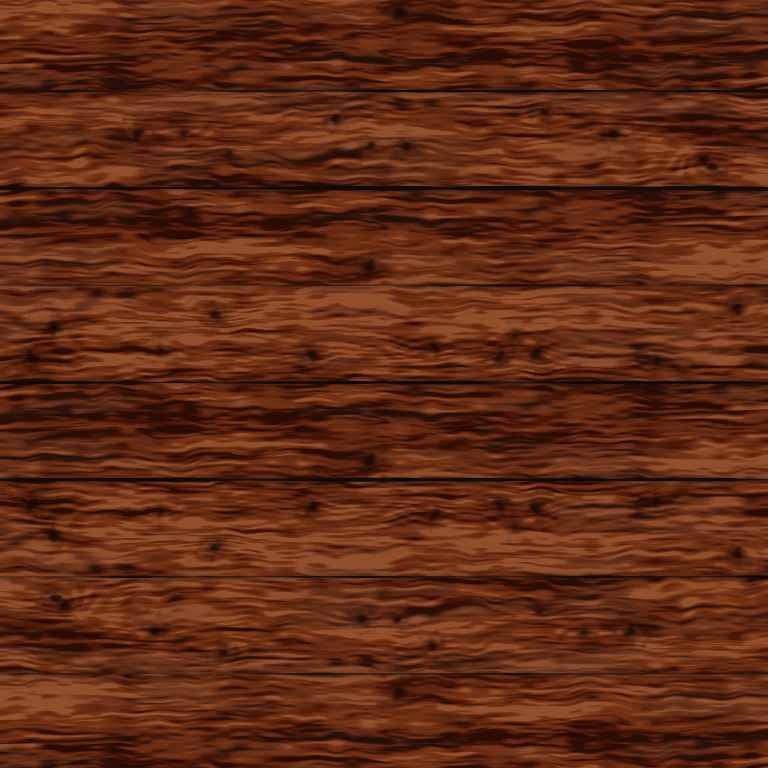
Reproduce this texture procedurally as a WebGL 2 fragment shader.

```glsl
#version 300 es
precision highp float;
// Eight horizontal boards of stained, knotty wood parted by thin dark seams.
// Stretched noise and its contour lines make the grain, bands make the rings,
// and hashed knots bend them. Some boards are turned over to reuse their grain.

uniform vec2 u_resolution;
out vec4 outColor;

const float BOARD_HEIGHT = 0.1265;
const float FIRST_SEAM = 0.1224;
const float TAU = 6.28318;

const vec3 DEEP = vec3(0.16, 0.045, 0.015);
const vec3 DARK = vec3(0.28, 0.085, 0.025);
const vec3 MID = vec3(0.38, 0.155, 0.065);
const vec3 WARM = vec3(0.45, 0.19, 0.075);
const vec3 LIGHT = vec3(0.57, 0.31, 0.17);
const vec3 DULL = vec3(0.35, 0.18, 0.11);
const vec3 SEAM = vec3(0.06, 0.035, 0.035);

// Per board, bottom to top: grain seed, seam strength below,
// height where the pale part starts, flip (0 none, 1 vertical, 2 both)
const vec4 BOARDS[8] = vec4[8](
  vec4(1.0, 0.0, 0.44, 0.0), vec4(2.0, 0.7, 0.00, 0.0),
  vec4(3.0, 0.8, 0.28, 1.0), vec4(1.0, 1.1, 0.78, 2.0),
  vec4(3.0, 1.0, 0.22, 0.0), vec4(1.0, 0.7, 0.50, 2.0),
  vec4(2.0, 1.4, 0.00, 2.0), vec4(1.0, 0.9, 0.84, 0.0));

float hash(vec2 p) {
  vec3 q = fract(p.xyx * 0.1031);
  q += dot(q, q.yzx + 33.33);
  return fract((q.x + q.y) * q.z);
}

float noise(vec2 p) {
  vec2 cell = floor(p), f = fract(p);
  f = f * f * (3.0 - 2.0 * f);
  float low = mix(hash(cell), hash(cell + vec2(1, 0)), f.x);
  float high = mix(hash(cell + vec2(0, 1)), hash(cell + vec2(1, 1)), f.x);
  return mix(low, high, f.y);
}

// Signed noise, centred on zero
float wobble(vec2 p) { return noise(p) - 0.5; }

// Thin continuous lines where the noise crosses its middle
float crease(vec2 p, float width) { return 1.0 - smoothstep(0.0, width, abs(wobble(p))); }

vec3 woodRamp(float t) {
  vec3 c = mix(DEEP, DARK, smoothstep(0.0, 0.25, t));
  c = mix(c, MID, smoothstep(0.25, 0.5, t));
  c = mix(c, WARM, smoothstep(0.5, 0.75, t));
  return mix(c, LIGHT, smoothstep(0.75, 1.1, t));
}

// Returns knot core, dark halo and the push on the surrounding rings
vec3 knots(vec2 p, float seed, int count, float spread) {
  vec3 result = vec3(0.0);
  float rough = 1.0 + 1.1 * wobble(p * vec2(130, 190) + seed);
  for (int i = 0; i < count; i++) {
    vec2 key = vec2(float(i) + 3.7, seed * 17.3);
    float x = (float(i) + 0.5 + spread * (hash(key) - 0.5)) / float(count);
    float y = (0.18 + 0.64 * hash(key + 41.0)) * BOARD_HEIGHT;
    float size = hash(key + 83.0);
    float radius = mix(0.005, 0.013, size * size * size);
    vec2 offset = (p - vec2(x, y)) * vec2(0.8, 1.0);
    float d = length(offset) * rough / radius;
    result.x = max(result.x, (1.0 - smoothstep(0.1, 1.2, d)) * mix(0.6, 1.0, size));
    result.y = max(result.y, exp(-0.3 * d * d));
    result.z += exp(-dot(offset, offset * vec2(0.3, 1.0)) / (9.0 * radius * radius));
  }
  return result;
}

// Wood of one board; p is in canvas units from the board's lower left corner
vec3 boardColor(vec2 p, float seed, float paleEdge) {
  bool knotty = seed > 1.5;
  vec3 knot = knots(p, seed, knotty ? 11 : 1, knotty ? 1.7 : 0.05);
  vec2 q = p + vec2(seed * 7.0, seed * 3.0);

  // Rippled grain, drawn out along the board
  float bend = 0.010 * wobble(q * vec2(9, 18)) + 0.0065 * wobble(q * vec2(34, 42));
  vec2 g = q + vec2(0.0, bend + 0.004 * knot.z);
  float fine = 0.6 * wobble(g * vec2(13, 205)) + 0.55 * wobble(g * vec2(48, 310));
  float streak = 0.6 * wobble(g * vec2(1.3, 45)) + 0.5 * wobble(g * vec2(4, 95));
  float lines = crease(g * vec2(9, 95), 0.13) * noise(q * vec2(16, 50));
  lines += 0.6 * crease(g * vec2(3, 38) + 7.0, 0.05);

  // Growth rings: long closed contours on knotty boards, straight elsewhere
  float v = p.y / BOARD_HEIGHT;
  float ringField = knotty
    ? 6.0 * noise(q * vec2(4, 20)) + 7.0 * abs(v - 0.5) + 1.5 * knot.z
    : 11.0 * v;
  float rings = cos(TAU * (ringField + 70.0 * bend));

  // Pale and dark parts along the width of the board
  float edge = paleEdge + 0.08 * wobble(q * vec2(3, 9));
  float pale = smoothstep(edge - 0.05, edge + 0.05, v);
  float tone = mix(0.47, 0.73, pale) + 1.45 * fine + 0.7 * streak - 0.42 * lines;
  tone += rings * (knotty ? 0.13 : 0.06);
  tone += 0.2 * wobble(q * vec2(2.5, 16));

  vec3 color = woodRamp(tone);
  float dullness = smoothstep(0.45, 0.8, noise(g * vec2(9, 75) + 19.0));
  color = mix(color, DULL * (0.55 + 0.8 * tone), 0.5 * dullness);
  color = mix(color, DEEP, 0.55 * knot.y);
  return mix(color, DEEP * 0.45, 0.9 * knot.x);
}

// Darkness of a seam: a thin line with a soft worn shadow
float seamShade(float d, float strength, float blur) {
  float halfWidth = 0.0018 * strength;
  float line = 1.0 - smoothstep(halfWidth - blur, halfWidth + blur, d);
  float shadow = 0.5 * exp(-d / 0.0035);
  return min(strength, 1.0) * max(line, shadow);
}

void main() {
  vec2 uv = gl_FragCoord.xy / u_resolution;
  float row = (uv.y - FIRST_SEAM) / BOARD_HEIGHT + 1.0;
  vec4 board = BOARDS[clamp(int(floor(row)), 0, 7)];

  // Turn the board over where needed
  vec2 p = vec2(uv.x, fract(row) * BOARD_HEIGHT);
  if (board.w > 0.5) p.y = BOARD_HEIGHT - p.y;
  if (board.w > 1.5) p.x = 1.0 - p.x;
  vec3 color = boardColor(p, board.x, board.z);

  // Nearest seam, uneven along its length
  int seam = int(floor(row + 0.5));
  float strength = seam > 7 ? 0.0 : BOARDS[max(seam, 0)].y;
  strength *= 1.0 + 0.7 * wobble(vec2(uv.x * 12.0, float(seam) * 5.0));
  float d = abs(row - float(seam)) * BOARD_HEIGHT;
  d = abs(d + 0.001 * wobble(vec2(uv.x * 40.0, float(seam))));
  float blur = max(0.0011, 0.6 / u_resolution.y);
  color = mix(color, SEAM, seamShade(d, strength, blur));
  outColor = vec4(color, 1.0);
}
```
